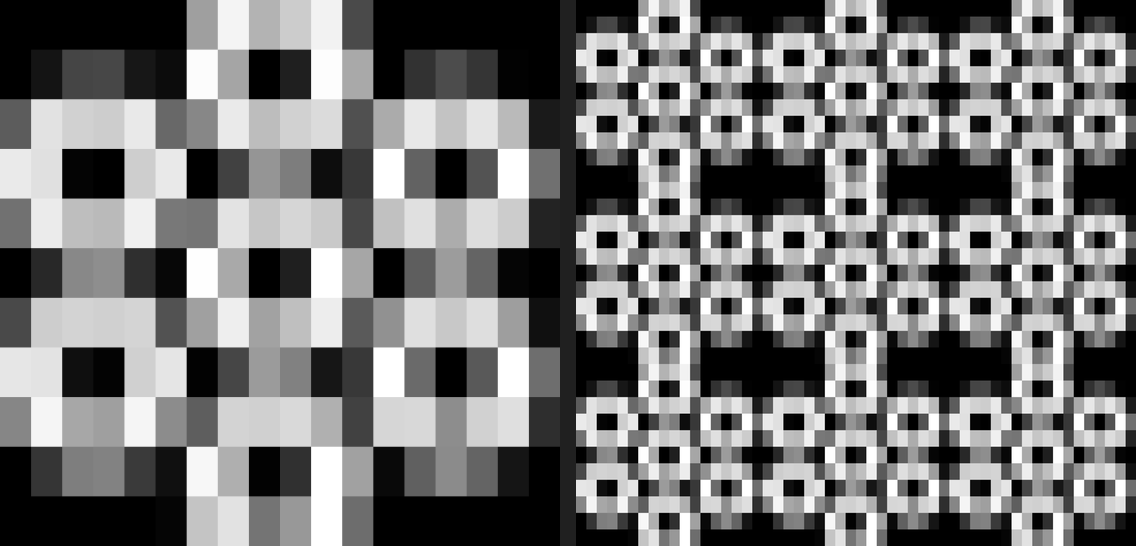
Left, the tile; right, the same tile 3 across and 3 down.
A WebGL 2 fragment shader for this pattern:

```glsl
#version 300 es
precision highp float;
// Seven pale rings in a honeycomb cluster, reduced to an 18 by 11 mosaic of grey blocks.

uniform vec2 u_resolution;
out vec4 outColor;

const vec2 GRID = vec2(18.0, 11.0);

// Coverage of the ring nearest to p, with canvas height as the unit.
float ringCluster(vec2 p) {
    vec2 spacing = vec2(0.3267, 0.374);
    vec2 q = (p - vec2(0.5, 0.4907)) / spacing;
    float column = clamp(floor(q.x + 0.5), -1.0, 1.0);
    float stagger = 0.5 * abs(column);
    float row = floor(q.y - stagger + 0.5) + stagger;
    row = clamp(row, stagger - 1.0, 1.0 - stagger);
    float radius = length((q - vec2(column, row)) * spacing);
    float d = abs(radius - 0.1193) - 0.046;
    return clamp(0.5 - d / 0.016, 0.0, 1.0);
}

// Sharp cubic filter weight, two blocks wide on each side.
float cubicWeight(float t) {
    t = abs(t);
    return t < 1.0 ? (1.5 * t - 2.5) * t * t + 1.0
                   : ((2.5 - 0.5 * t) * t - 4.0) * t + 2.0;
}

// Grey of one block: the rings filtered around its centre.
float blockGrey(vec2 block) {
    vec2 centre = mod(block, GRID) + 0.5;
    float sum = 0.0;
    float total = 0.0;
    for (int j = 0; j < 16; j++) {
        float dy = (float(j) - 7.5) * 0.25;
        float wy = cubicWeight(dy);
        for (int i = 0; i < 16; i++) {
            float dx = (float(i) - 7.5) * 0.25;
            vec2 uv = (centre + vec2(dx, dy)) / GRID;
            if (uv != clamp(uv, 0.0, 1.0)) continue;
            float w = wy * cubicWeight(dx);
            sum += w * ringCluster(uv * vec2(1.024, 1.0));
            total += w;
        }
    }
    return clamp(sum / total, 0.0, 1.0);
}

void main() {
    vec2 p = gl_FragCoord.xy / u_resolution * GRID;
    vec2 pixel = GRID / u_resolution;

    // Blend the blocks that meet inside this pixel.
    vec2 lo = floor(p - 0.499 * pixel);
    vec2 hi = floor(p + 0.499 * pixel);
    vec2 share = clamp((p + 0.5 * pixel - hi) / pixel, 0.0, 1.0);
    float grey = blockGrey(lo);
    if (lo != hi) {
        float bottom = mix(grey, blockGrey(vec2(hi.x, lo.y)), share.x);
        float top = mix(blockGrey(vec2(lo.x, hi.y)), blockGrey(hi), share.x);
        grey = mix(bottom, top, share.y);
    }
    outColor = vec4(vec3(grey), 1.0);
}
```
